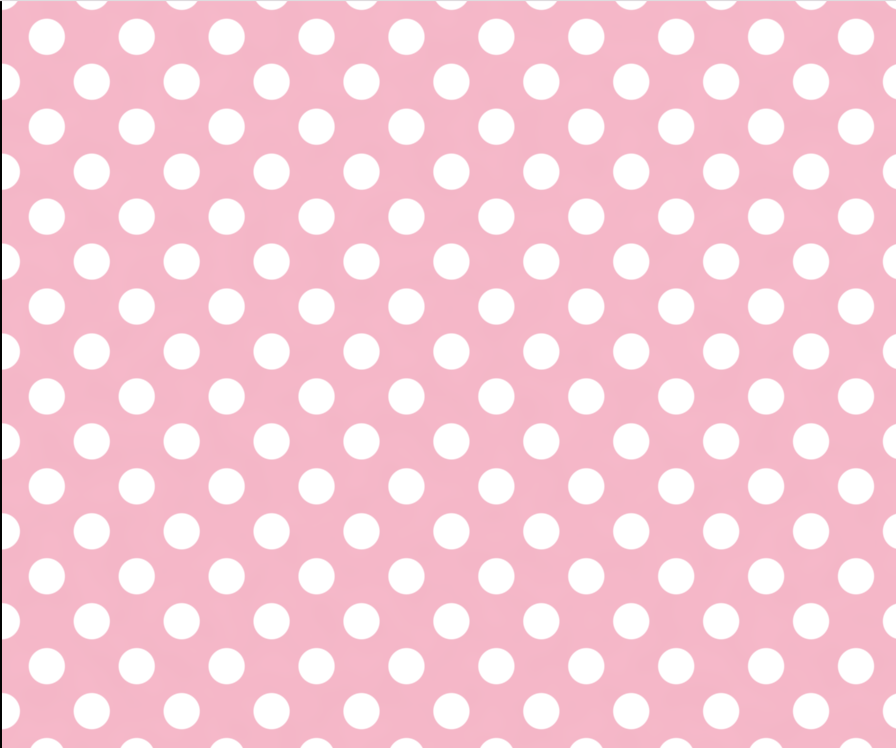
Reproduce this pattern procedurally as a Shadertoy shader.

```glsl
// Staggered white polka dots on soft pink, with a thin dark left edge and a pale top edge.
// Two square lattices, offset by half a pitch, are folded into one distance function;
// gradient noise gives the pink a barely visible mottling. Lengths are in canvas heights.

const vec3 PINK = vec3(0.960, 0.718, 0.784);
const vec3 WHITE = vec3(1.0);
const vec3 DARK_EDGE = vec3(0.01);
const vec3 PALE_EDGE = vec3(0.87, 0.86, 0.87);

const float PITCH = 0.1202;                   // spacing within one lattice
const float DOT_RADIUS = 0.0242;
const float DOT_SOFTNESS = 0.0014;
const vec2 DOT_ORIGIN = vec2(0.0626, 0.9508); // centre of one dot
const float LEFT_EDGE = 0.0026;
const float TOP_EDGE = 0.0016;
const float MOTTLE_SCALE = 22.0;
const float MOTTLE_AMOUNT = 0.008;

// Pseudo-random gradient direction for a lattice corner
vec2 hashGradient(vec2 cell) {
    float h = fract(sin(dot(cell, vec2(127.1, 311.7))) * 43758.5);
    float angle = 6.2832 * h;
    return vec2(cos(angle), sin(angle));
}

float gradientNoise(vec2 p) {
    vec2 i = floor(p);
    vec2 f = p - i;
    vec2 u = f * f * f * (f * (f * 6.0 - 15.0) + 10.0);
    vec2 dx = vec2(1.0, 0.0);
    vec2 dy = vec2(0.0, 1.0);
    float bottom = mix(dot(hashGradient(i), f),
                       dot(hashGradient(i + dx), f - dx), u.x);
    float top = mix(dot(hashGradient(i + dy), f - dy),
                    dot(hashGradient(i + 1.0), f - 1.0), u.x);
    return mix(bottom, top, u.y);
}

// Distance to the nearest point of a square lattice
float latticeDistance(vec2 p, float pitch) {
    return length((fract(p / pitch + 0.5) - 0.5) * pitch);
}

// Signed distance to the staggered dots
float dotDistance(vec2 p, float pitch, float radius) {
    float first = latticeDistance(p, pitch);
    float second = latticeDistance(p - 0.5 * pitch, pitch);
    return min(first, second) - radius;
}

// Antialiased coverage of the region where the distance is negative
float coverage(float distance, float softness) {
    return 1.0 - smoothstep(-softness, softness, distance);
}

void mainImage(out vec4 fragColor, in vec2 fragCoord) {
    vec2 p = fragCoord / iResolution.y;
    float halfPixel = 0.5 / iResolution.y;

    // Mottled pink ground
    vec3 color = PINK + MOTTLE_AMOUNT * gradientNoise(p * MOTTLE_SCALE);

    // White dots
    float d = dotDistance(p - DOT_ORIGIN, PITCH, DOT_RADIUS);
    color = mix(color, WHITE, coverage(d, max(DOT_SOFTNESS, halfPixel)));

    // Border lines
    color = mix(color, DARK_EDGE, coverage(p.x - LEFT_EDGE, halfPixel));
    color = mix(color, PALE_EDGE, coverage(1.0 - p.y - TOP_EDGE, halfPixel));

    fragColor = vec4(color, 1.0);
}
```
